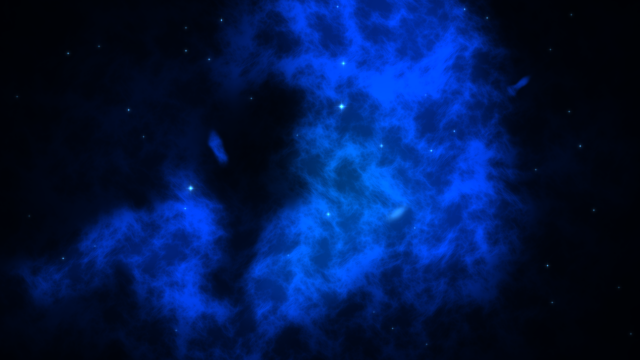
A WebGL 1 fragment shader for this background:

```glsl
precision highp float;

uniform vec2 u_resolution;

const vec3 VOID_COLOR = vec3(0.0, 0.004, 0.015);
const vec3 ROYAL_BLUE = vec3(0.005, 0.265, 0.98);
const vec3 CYAN_GLOW = vec3(0.0, 0.46, 0.96);
const vec3 STAR_COLOR = vec3(0.35, 0.75, 1.0);
const float WARP_SIZE = 0.013;
const float WARP_FREQ = 13.0;
const float CELL_FREQ = 7.5;
const float RAGGEDNESS = 1.15;
const float EXPOSURE = 1.45;
const float STAR_GRID = 9.0;
const float STAR_CHANCE = 0.24;

vec2 hash2(vec2 p) {
  vec2 k = vec2(dot(p, vec2(127.1, 311.7)), dot(p, vec2(269.5, 183.3)));
  return fract(sin(k) * 43758.5);
}

// Distance to the nearest scattered cell centre
float cellular(vec2 p) {
  vec2 cell = floor(p);
  vec2 local = fract(p);
  float nearest = 2.0;
  for (int y = -1; y <= 1; y++) {
    for (int x = -1; x <= 1; x++) {
      vec2 offset = vec2(float(x), float(y));
      vec2 d = offset + hash2(cell + offset) - local;
      nearest = min(nearest, dot(d, d));
    }
  }
  return sqrt(nearest);
}

// Dark bubbles divided by bright filaments
float filaments(vec2 p) {
  float sum = 0.0;
  float weight = 0.5;
  p *= CELL_FREQ;
  for (int i = 0; i < 5; i++) {
    sum += weight * cellular(p);
    p = mat2(0.8, 0.6, -0.6, 0.8) * p * 2.0 + 5.3;
    weight *= 0.62;
  }
  return smoothstep(0.27, 0.80, sum);
}

vec2 warp(vec2 p) {
  float size = WARP_SIZE;
  float freq = WARP_FREQ;
  for (int i = 0; i < 5; i++) {
    p += size * sin(freq * p.yx + vec2(1.3, 4.1) * float(i));
    size *= 0.57;
    freq *= 1.9;
  }
  return p;
}

// Squared distance in the frame of a rotated ellipse
float ellipse(vec2 p, vec2 center, vec2 radii, float angle) {
  float c = cos(angle);
  float s = sin(angle);
  vec2 q = mat2(c, -s, s, c) * (p - center) / radii;
  return dot(q, q);
}

float haze(vec2 p, vec2 center, vec2 radii, float angle) {
  return exp(-ellipse(p, center, radii, angle));
}

float cloud(vec2 p, vec2 center, vec2 radii, float angle) {
  float d = ellipse(p, center, radii, angle);
  return exp(-d * d);
}

float nebula(vec2 p) {
  // Main arch: crown, eastern arm, core and foot
  float m = 0.95 * cloud(p, vec2(1.03, 0.92), vec2(0.24, 0.25), 0.0);
  m += 0.80 * cloud(p, vec2(1.22, 0.63), vec2(0.17, 0.38), 0.17);
  m += 0.75 * cloud(p, vec2(0.99, 0.52), vec2(0.18, 0.20), 0.2);
  m += 1.15 * cloud(p, vec2(0.85, 0.27), vec2(0.19, 0.13), 0.7);
  m += 0.50 * cloud(p, vec2(1.14, 0.39), vec2(0.21, 0.17), 0.0);
  m += 0.15 * cloud(p, vec2(0.74, 0.86), vec2(0.15, 0.17), 0.0);
  // Western cloud and its two tails
  m += 0.50 * cloud(p, vec2(0.53, 0.37), vec2(0.09, 0.14), 0.0);
  m += 0.42 * cloud(p, vec2(0.35, 0.32), vec2(0.26, 0.08), 0.35);
  m += 0.55 * cloud(p, vec2(0.48, 0.22), vec2(0.16, 0.075), -0.6);
  // Dim lower veil
  m += 0.22 * haze(p, vec2(0.62, 0.06), vec2(0.22, 0.09), -0.2);
  m += 0.16 * haze(p, vec2(1.05, 0.18), vec2(0.28, 0.14), 0.0);
  // Dark cavities
  m *= 1.0 - 0.90 * cloud(p, vec2(0.70, 0.65), vec2(0.14, 0.15), 0.0);
  m *= 1.0 - 0.85 * cloud(p, vec2(0.66, 0.37), vec2(0.055, 0.20), 0.1);
  m *= 1.0 - 0.85 * cloud(p, vec2(0.79, 0.47), vec2(0.07, 0.07), 0.0);
  // Detached wisps
  m += 0.50 * cloud(p, vec2(0.615, 0.60), vec2(0.018, 0.04), 0.4);
  m += 0.30 * cloud(p, vec2(1.44, 0.765), vec2(0.04, 0.010), 0.8);
  m += 0.20 * cloud(p, vec2(1.43, 0.515), vec2(0.07, 0.018), 0.1);
  return 1.0 - exp(-EXPOSURE * m);
}

// Round core with four short rays
float star(vec2 d, float size) {
  d = abs(d) / size;
  float rays = exp(-d.x * 0.7 - d.y * 4.0) + exp(-d.y * 0.7 - d.x * 4.0);
  return exp(-dot(d, d)) + 0.4 * rays + 0.2 * exp(-0.12 * dot(d, d));
}

float scatteredStars(vec2 p) {
  vec2 cell = floor(p * STAR_GRID);
  vec2 place = 0.15 + 0.7 * hash2(cell + 17.0);
  vec2 traits = hash2(cell + 71.0);
  float shown = step(traits.x, STAR_CHANCE);
  vec2 d = p - (cell + place) / STAR_GRID;
  return shown * mix(0.15, 0.6, traits.y * traits.y) * star(d, 0.0024);
}

void main() {
  vec2 p = (gl_FragCoord.xy - 0.5 * u_resolution) / u_resolution.y + vec2(0.889, 0.5);
  vec2 q = warp(p);
  float detail = filaments(q);

  // Ragged, textured body
  float mass = nebula(q);
  mass += RAGGEDNESS * (detail - 0.5) * mass * (1.0 - mass);
  float density = mass * mix(0.72, 1.22, detail);

  // Faint outer dust
  float dust = 0.23 * haze(q, vec2(0.89, 0.48), vec2(0.56, 0.46), 0.15);
  dust += 0.08 * haze(q, vec2(0.22, 0.20), vec2(0.34, 0.16), 0.1);
  dust += 0.04 * haze(q, vec2(0.38, 0.62), vec2(0.28, 0.30), 0.0);
  dust += 0.04 * haze(q, vec2(1.56, 0.55), vec2(0.20, 0.10), 0.1);
  dust *= 1.0 - 0.75 * cloud(q, vec2(0.71, 0.62), vec2(0.15, 0.20), 0.0);
  density += dust * mix(0.6, 1.3, detail) * (1.0 - mass);

  // Cyan heart and a small bright knot
  float heart = 0.85 * haze(q, vec2(0.97, 0.50), vec2(0.20, 0.20), 0.2);
  heart += 0.40 * haze(q, vec2(0.85, 0.25), vec2(0.14, 0.12), 0.5);
  vec3 color = VOID_COLOR + mix(ROYAL_BLUE, CYAN_GLOW, min(heart, 1.0)) * density;
  color += STAR_COLOR * 0.45 * haze(q, vec2(1.085, 0.42), vec2(0.026, 0.012), 0.6);

  // Landmark stars and the faint field
  float light = scatteredStars(p);
  light += 0.9 * star(p - vec2(0.949, 0.704), 0.0055);
  light += 0.8 * star(p - vec2(0.530, 0.477), 0.0055);
  light += 0.5 * star(p - vec2(0.954, 0.824), 0.0045);
  light += 0.5 * star(p - vec2(0.912, 0.405), 0.0045);
  light += 0.4 * star(p - vec2(1.060, 0.595), 0.0040);
  color += STAR_COLOR * light;

  gl_FragColor = vec4(clamp(color, 0.0, 1.0), 1.0);
}
```
